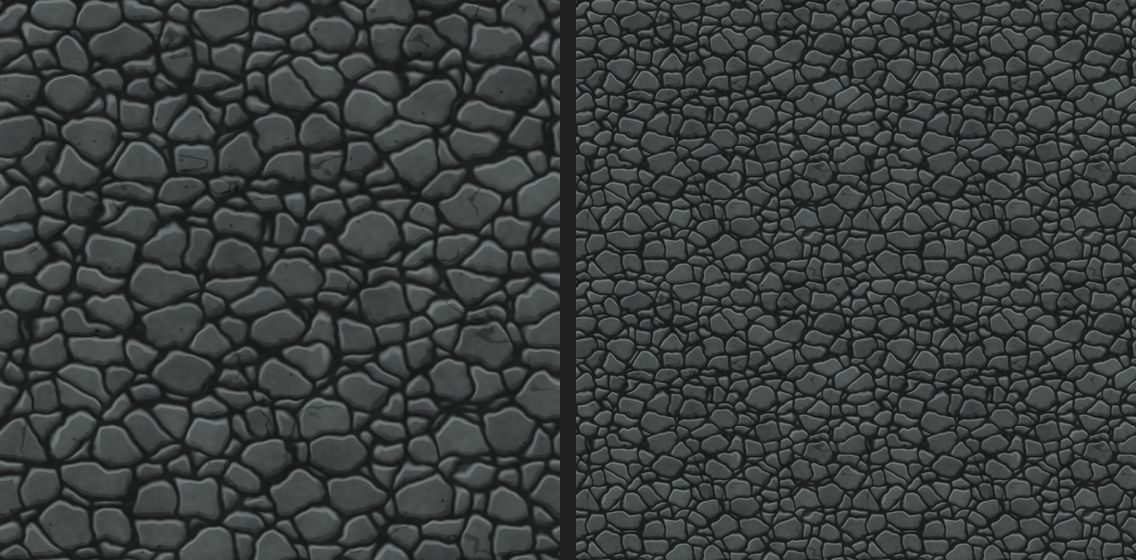
Left: one tile. Right: repeated 2 by 2.
Reproduce this texture procedurally as a WebGL 1 fragment shader.

```glsl
precision highp float;
uniform vec2 u_resolution;

const vec2 GRID = vec2(18.0, 23.0);       // stone sites across the canvas
const vec2 LIGHT = vec2(-0.34, 0.94);     // direction towards the light
const vec3 TINT = vec3(0.94, 1.0, 0.99);
const float ROUNDING = 300.0;             // higher gives sharper corners

vec2 hash2(vec2 p) {
  vec3 q = fract(vec3(p.xyx) * vec3(0.1031, 0.1030, 0.0973));
  q += dot(q, q.yzx + 33.33);
  return fract((q.xx + q.yz) * q.zy);
}

// Value noise that wraps after "period" cells.
float noise(vec2 uv, vec2 period, float seed) {
  vec2 p = uv * period;
  vec2 i = floor(p);
  vec2 f = p - i;
  f = f * f * (3.0 - 2.0 * f);
  vec2 a = mod(i, period) + seed;
  vec2 b = mod(i + 1.0, period) + seed;
  return mix(mix(hash2(a).x, hash2(vec2(b.x, a.y)).x, f.x),
             mix(hash2(vec2(a.x, b.y)).x, hash2(b).x, f.x), f.y);
}

float fbm(vec2 uv, vec2 period, float seed) {
  float sum = 0.0;
  float gain = 0.5;
  for (int i = 0; i < 4; i++) {
    sum += gain * noise(uv, period, seed);
    period *= 2.0;
    gain *= 0.5;
  }
  return sum / 0.9375;
}

// Site position in xy, size weight in z; a few stones are much larger.
vec3 stoneSite(vec2 cell) {
  vec2 id = mod(cell, GRID);
  vec2 jitter = hash2(id + 7.0) - 0.5;
  float size = hash2(id + 71.0).x;
  float weight = 0.22 * size + 0.75 * smoothstep(0.5, 0.9, size);
  return vec3(cell + 0.5 + 0.84 * jitter, weight);
}

float power(vec2 p, vec3 site) {
  vec2 d = p - site.xy;
  return dot(d, d) - site.z;
}

// Cell of the stone that owns point p.
vec2 owningCell(vec2 p) {
  vec2 home = floor(p);
  vec2 best = home;
  float nearest = 1e5;
  for (int y = -2; y <= 2; y++) {
    for (int x = -2; x <= 2; x++) {
      vec2 cell = home + vec2(x, y);
      float d = power(p, stoneSite(cell));
      if (d < nearest) {
        nearest = d;
        best = cell;
      }
    }
  }
  return best;
}

// Outward normal in xy, rounded distance to the border in z.
vec3 stoneBorder(vec2 p, vec2 owner) {
  vec3 own = stoneSite(owner);
  float ownPower = power(p, own);
  vec2 normal = vec2(0.0);
  float sum = 1e-20;
  for (int y = -3; y <= 3; y++) {
    for (int x = -3; x <= 3; x++) {
      if (x == 0 && y == 0) continue;
      vec3 other = stoneSite(owner + vec2(x, y));
      vec2 slope = (other.xy - own.xy) * GRID;
      float len = max(length(slope), 0.001);
      float d = 0.5 * (power(p, other) - ownPower) / len;
      float w = exp(-ROUNDING * d);
      normal += w * slope / len;
      sum += w;
    }
  }
  return vec3(normal / sum, -log(sum) / ROUNDING);
}

// Sparse small holes.
float pits(vec2 uv) {
  vec2 p = uv * 26.0;
  vec2 id = mod(floor(p), 26.0);
  vec2 h = hash2(id + 151.0);
  float d = length(fract(p) - 0.25 - 0.5 * h) / 26.0;
  return step(0.87, hash2(id + 211.0).x) * (1.0 - smoothstep(0.0015, 0.004, d));
}

// Short winding cracks along a noise contour.
float cracks(vec2 uv) {
  float line = abs(fbm(uv, vec2(9.0, 12.0), 307.0) - 0.5);
  float patches = smoothstep(0.68, 0.76, noise(uv, vec2(14.0), 401.0));
  return patches * (1.0 - smoothstep(0.008, 0.026, line));
}

void main() {
  vec2 uv = gl_FragCoord.xy / u_resolution;
  float pixel = 1.0 / u_resolution.y;

  // Ragged outlines
  vec2 coarse = vec2(noise(uv, vec2(26.0), 11.0), noise(uv, vec2(26.0), 43.0)) - 0.5;
  vec2 fine = vec2(noise(uv, vec2(70.0), 83.0), noise(uv, vec2(70.0), 127.0)) - 0.5;
  vec2 p = (uv + 0.019 * coarse + 0.005 * fine) * GRID;

  vec2 owner = owningCell(p);
  vec3 border = stoneBorder(p, owner);
  vec2 character = hash2(mod(owner, GRID) + 503.0);
  float edge = border.z - mix(0.0025, 0.0046, character.x);
  float facing = dot(border.xy, LIGHT);

  // Worn stone face
  float grain = fbm(uv, vec2(90.0, 110.0), 601.0) - 0.5;
  float stains = fbm(uv, vec2(12.0), 701.0) - 0.5;
  float face = 0.293 + 0.045 * (character.y - 0.5) + 0.10 * stains + 0.06 * grain;
  face -= 0.09 * pits(uv) + 0.08 * cracks(uv);

  // Bevel: bright towards the light, shaded away from it
  float bevel = 1.0 - smoothstep(0.0045, 0.0085, edge + 0.004 * grain);
  float glow = 1.0 - smoothstep(0.004, 0.022, edge);
  float lit = smoothstep(-0.15, 0.75, facing);
  float shaded = smoothstep(0.1, 0.9, -facing);
  face += bevel * (0.135 * lit - 0.075 * shaded) + 0.018 * glow * facing;

  // Dark joints
  float joint = 0.115 + 0.06 * grain + 0.03 * stains;
  float cover = smoothstep(-0.0012 - pixel, 0.0018 + pixel, edge);
  gl_FragColor = vec4(TINT * mix(joint, face, cover), 1.0);
}
```
